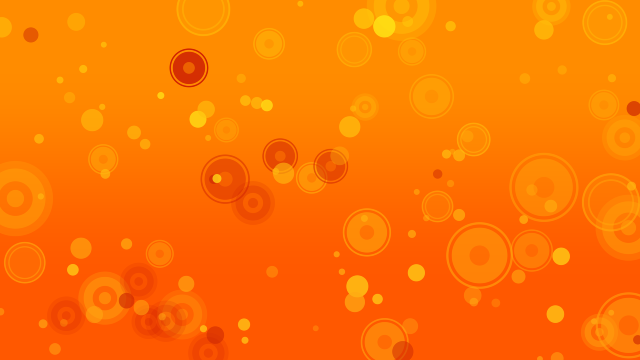
Give the GLSL for this background, as a WebGL 2 fragment shader.

```glsl
#version 300 es
precision highp float;
// Translucent bubbles scattered over a vertical amber-to-vermilion gradient.
// Large targets, rings and donuts come first, then small dots; each one is
// placed by a jittered low-discrepancy sequence and blended over the last.
uniform vec2 u_resolution;
out vec4 fragColor;

vec3 hash3(float n) {
    vec3 q = fract(n * vec3(0.1031, 0.1130, 0.0973) + 0.137);
    q += dot(q, q.yzx + 33.33);
    return fract((q.xxy + q.yzz) * q.zyx);
}

// Antialiased coverage of a disc and of a ring, from the distance to the centre
float disc(float dist, float radius) {
    float halfPixel = 0.6 / u_resolution.y;
    return 1.0 - smoothstep(radius - halfPixel, radius + halfPixel, dist);
}

float ring(float dist, float radius, float halfWidth) {
    return disc(abs(dist - radius), halfWidth);
}

// Evenly spread but irregular position on the canvas
vec2 scatter(float i, vec2 jitter, float aspect) {
    vec2 spot = fract(i * vec2(0.75488, 0.56984) + 0.45 * jitter);
    return spot * vec2(aspect, 1.0);
}

// Opacity of a large bubble in one of three styles
float bubble(float dist, float r, float style) {
    float rim = ring(dist, r * 0.96, max(r * 0.034, 0.002));
    if (style < 0.5) {
        // Target: filled disc, separate rim and a core
        return 0.55 * disc(dist, r * 0.83) + 0.62 * rim
             - 0.3 * disc(dist, r * 0.3);
    }
    if (style < 0.74) {
        // Faint disc with two outlines
        return 0.2 * disc(dist, r) + 0.5 * rim
             + 0.4 * ring(dist, r * 0.76, max(r * 0.03, 0.0018));
    }
    // Donut: soft steps with a hollow around the core
    return 0.28 * disc(dist, r) + 0.32 * disc(dist, r * 0.8)
         - 0.42 * disc(dist, r * 0.46) + 0.42 * disc(dist, r * 0.23);
}

void main() {
    vec2 p = gl_FragCoord.xy / u_resolution.y;
    float aspect = u_resolution.x / u_resolution.y;

    // Background gradient
    vec3 color = mix(vec3(1.0, 0.345, 0.0), vec3(1.0, 0.55, 0.0),
                     smoothstep(0.2, 0.84, p.y));

    // Large bubbles
    for (int i = 0; i < 40; i++) {
        float id = float(i);
        vec3 place = hash3(id + 11.0);
        vec3 look = hash3(id + 71.0);
        vec2 center = scatter(id + 3.0, place.xy, aspect);
        float dist = length(p - center);
        bool dark = i % 4 == 1;
        float r = mix(0.034, 0.108, pow(place.z, 1.3));
        float style = look.y;
        vec3 tint = mix(vec3(1.0, 0.62, 0.06), vec3(1.0, 0.74, 0.03), center.y);
        float strength = mix(0.7, 1.1, look.z);
        if (dark) {
            // Solid deep red near the top, faint brick further down
            float height = smoothstep(0.35, 0.85, center.y);
            r = mix(0.046, 0.07, place.z);
            style = mix(0.95, 0.1, step(0.5, center.y));
            tint = vec3(0.8, 0.1, 0.01);
            strength = mix(0.5, 1.5, height);
        }
        float alpha = bubble(dist, r, style) * strength;
        color = mix(color, tint, clamp(alpha, 0.0, 0.92));
    }

    // Small dots, some bright yellow and a few red
    for (int i = 0; i < 92; i++) {
        float id = float(i);
        vec3 place = hash3(id + 203.0);
        vec3 look = hash3(id + 407.0);
        vec2 center = scatter(id + 0.5, place.xy, aspect);
        float dist = length(p - center);
        float r = mix(0.008, 0.031, place.z * place.z);
        vec3 tint = mix(vec3(1.0, 0.64, 0.08), vec3(1.0, 0.8, 0.04), center.y);
        float alpha = mix(0.3, 0.75, look.y);
        if (look.x < 0.13) {
            tint = vec3(0.8, 0.15, 0.01);
            alpha = mix(0.45, 0.85, look.y);
            r = max(r, 0.013);
        } else if (look.x > 0.85) {
            tint = mix(vec3(1.0, 0.72, 0.08), vec3(1.0, 0.9, 0.08), center.y);
            alpha = 0.85;
            r *= 1.2;
        }
        color = mix(color, tint, alpha * disc(dist, r));
    }

    fragColor = vec4(color, 1.0);
}
```
